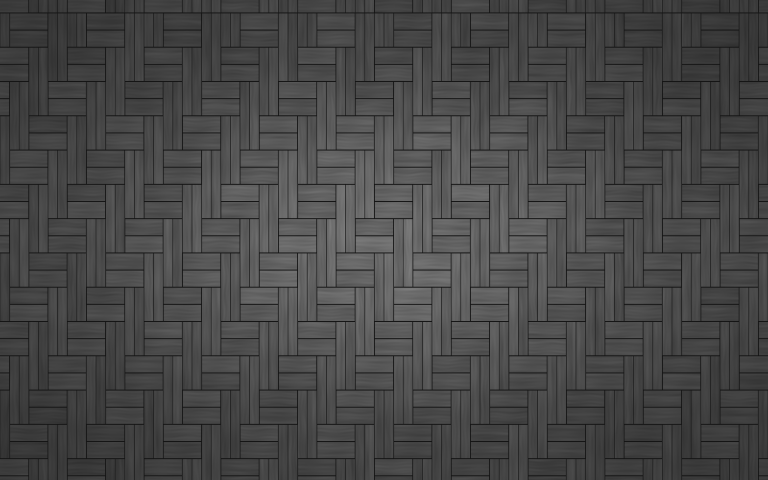
Write a Shadertoy shader that draws this pattern.

```glsl
// Dark grey wood parquet: paired planks in a stepped basket weave, softly lit from the centre.

const float TAU = 6.2831853;
const float COLUMNS = 40.0;                   // four columns to each of ten repeats
const float ROWS = 14.0;                      // the steps turn once, so that they close
const vec2  WEAVE_OFFSET = vec2(1.5, 0.377);  // weave position at the canvas centre, in cells
const float GAP_WIDE = 0.0010;                // half widths, in canvas heights
const float GAP_FINE = 0.0007;
const float GAP_SHADE = 0.08;
const float GAP_FINE_SHADE = 0.11;
const float WOOD_DARK = 0.225;                // wood tone in the corners
const float LIGHT_AXIS = 0.05;
const float LIGHT_CENTRE = 0.09;
const float PLANK_VARIATION = 0.14;
const float GRAIN_CONTRAST = 0.06;
const float FIGURE_CONTRAST = 0.05;
const int   GRAIN_LAYERS = 4;

float hash(vec3 p) {
    p = fract(p * vec3(0.1031, 0.1130, 0.0973));
    p += dot(p, p.yzx + 33.33);
    return fract((p.x + p.y) * p.z);
}

struct Plank {
    vec2 pos;       // along and across the plank, in canvas heights
    vec2 size;
    vec3 id;        // wraps with the canvas
    float upright;  // 1 for vertical planks
};

// Finds the plank under a point given in weave cells.
Plank findPlank(vec2 p, vec2 cellSize) {
    vec2 cell = floor(p);
    float halfRows = 0.5 * ROWS;
    float stair = mod(cell.y + halfRows, ROWS) - halfRows;
    float phase = mod(cell.x - stair, 4.0);
    bool upright = phase > 1.5;
    bool lower = phase > 2.5;

    // Each pair spans two cells; upright pairs beside the turn are one cell tall.
    bool cutAbove = lower && stair > halfRows - 1.5;
    bool cutBelow = upright && !lower && stair < 0.5 - halfRows;
    float span = cutAbove || cutBelow ? 1.0 : 2.0;
    vec2 origin = cell;
    if (!upright) origin.x -= phase;
    else if (!lower && !cutBelow) origin.y -= 1.0;

    vec2 local = p - origin;
    vec2 scale = cellSize;
    if (upright) {
        local = local.yx;
        scale = scale.yx;
    }
    float lane = floor(local.y * 2.0);
    local.y -= lane * 0.5;

    float turn = upright ? 1.0 : 0.0;
    vec2 wrapped = mod(origin, vec2(COLUMNS, ROWS));
    return Plank(local * scale, vec2(span, 0.5) * scale,
                 vec3(wrapped, lane + 2.0 * turn) + 1.0, turn);
}

// Layered sines: fine streaks that bend slowly along the plank.
float woodGrain(vec2 pos, vec3 id) {
    float seed = hash(id + 17.0);
    float bend = 0.0014 * seed * sin(pos.x * (45.0 + 40.0 * seed) + TAU * hash(id + 5.0));
    float frequency = 220.0 + 60.0 * seed;
    float sum = 0.0;
    for (int i = 0; i < GRAIN_LAYERS; i++) {
        float layer = float(i);
        float shift = TAU * hash(id + 7.0 * layer + 29.0);
        float fade = 0.65 + 0.35 * sin(pos.x * (50.0 + 23.0 * layer) + shift * 3.0);
        sum += fade * sin((pos.y + bend) * frequency + shift + 0.4 * sin(pos.x * 38.0 + shift));
        frequency *= 1.5;
    }
    return sum * 0.5;
}

// Broad pale and dark patches along the plank.
float woodFigure(vec2 pos, vec3 id) {
    float shift = TAU * hash(id + 41.0);
    return sin(pos.x * 45.0 + pos.y * 90.0 + shift)
         * sin(pos.x * 27.0 - pos.y * 120.0 + shift * 2.0);
}

// Gap coverage for a distance to the plank edge.
float gapCover(float dist, float halfWidth, float pixel) {
    return clamp((halfWidth - dist) / pixel + 0.5, 0.0, 1.0);
}

void mainImage(out vec4 fragColor, in vec2 fragCoord) {
    vec2 uv = fragCoord / iResolution.xy;
    float pixel = 1.0 / iResolution.y;
    vec2 cells = vec2(COLUMNS, ROWS);
    vec2 cellSize = vec2(iResolution.x / iResolution.y, 1.0) / cells;
    Plank plank = findPlank((uv - 0.5) * cells + WEAVE_OFFSET, cellSize);

    // Wood tone
    float tone = 1.0 + PLANK_VARIATION * (hash(plank.id) - 0.5);
    tone += GRAIN_CONTRAST * woodGrain(plank.pos, plank.id);
    tone += FIGURE_CONTRAST * woodFigure(plank.pos, plank.id);

    // Periodic light, brightest in the middle
    vec2 glow = 0.5 - 0.5 * cos(TAU * uv);
    float light = WOOD_DARK + LIGHT_AXIS * (glow.x + glow.y) + LIGHT_CENTRE * glow.x * glow.y;

    // Dark gaps, finer along the sides of upright planks
    vec2 edge = min(plank.pos, plank.size - plank.pos);
    float sideGap = mix(GAP_WIDE, GAP_FINE, plank.upright);
    float sideShade = mix(GAP_SHADE, GAP_FINE_SHADE, plank.upright);
    float shade = mix(light * tone, sideShade, gapCover(edge.y, sideGap, pixel));
    shade = mix(shade, min(shade, GAP_SHADE), gapCover(edge.x, GAP_WIDE, pixel));

    fragColor = vec4(vec3(shade), 1.0);
}
```
